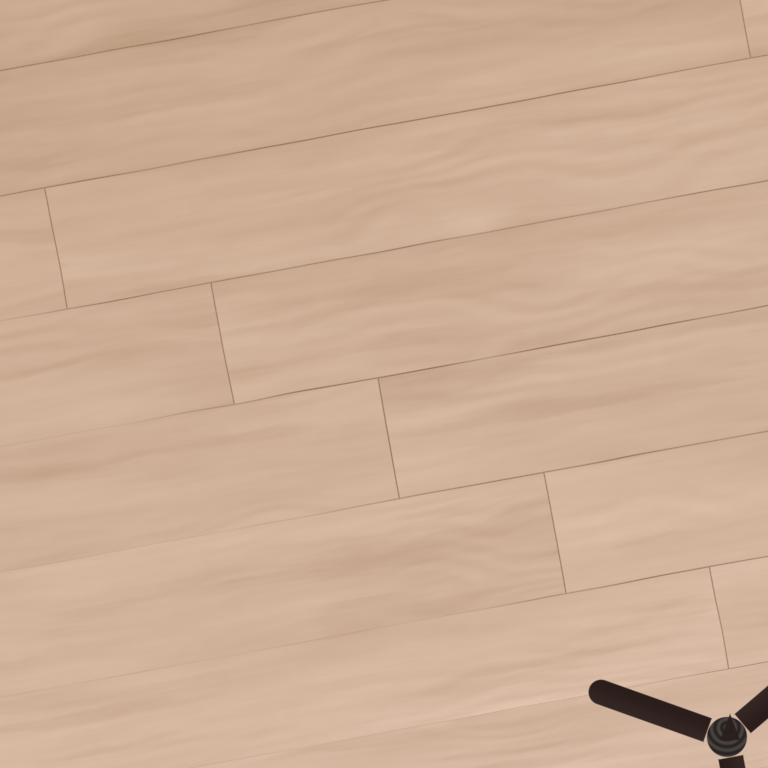
Give the GLSL for this texture, as a three.js fragment shader.

```glsl
// Pale wood plank floor laid on a slant, with a dark three-bladed fan in the lower right corner.
#define TILT 0.182
#define PLANK_WIDTH 0.1605
#define PLANK_LENGTH 1.125
#define STAGGER 0.1905
#define FIRST_SEAM 0.091
#define FIRST_JOINT -0.177
#define SEAM_HALF_WIDTH 0.0007
#define SOFT 0.0013
#define GRAIN 0.085
#define FAN_CENTER vec2(0.9466, 0.0404)
#define FAN_ANGLE 2.80
#define BLADE_HALF_WIDTH 0.0162

varying vec2 vUv;

const vec3 WOOD_SHADE = vec3(0.785, 0.660, 0.558);
const vec3 WOOD_LIGHT = vec3(0.848, 0.730, 0.645);
const vec3 SEAM_COLOR = vec3(0.50, 0.39, 0.32);
const vec3 BLADE_COLOR = vec3(0.165, 0.115, 0.105);
const vec3 HUB_COLOR = vec3(0.22, 0.20, 0.19);

float hash(vec2 p) {
  vec3 q = fract(vec3(p.xyx) * 0.1031);
  q += dot(q, q.yzx + 33.33);
  return fract((q.x + q.y) * q.z);
}

float noise(vec2 p) {
  vec2 i = floor(p), f = fract(p);
  f = f * f * (3.0 - 2.0 * f);
  return mix(mix(hash(i), hash(i + vec2(1.0, 0.0)), f.x),
             mix(hash(i + vec2(0.0, 1.0)), hash(i + vec2(1.0, 1.0)), f.x), f.y);
}

float fbm(vec2 p) {
  float sum = 0.0, weight = 0.533;
  for (int i = 0; i < 4; i++) {
    sum += weight * noise(p);
    p = p * 2.03 + 17.3;
    weight *= 0.5;
  }
  return sum;
}

float cover(float dist) {
  return 1.0 - smoothstep(-SOFT, SOFT, dist);
}

float segment(vec2 p, vec2 a, vec2 b) {
  vec2 ab = b - a;
  return length(p - a - ab * clamp(dot(p - a, ab) / dot(ab, ab), 0.0, 1.0));
}

// Grain darkness at a floor position: x along the plank, y across it
float woodGrain(vec2 p, vec2 plank) {
  p += 20.0 + 11.0 * vec2(hash(plank + 40.0), hash(plank + 70.0));
  p.y += 0.025 * (fbm(p * vec2(5.0, 9.0)) - 0.5);
  float bands = fbm(p * vec2(2.4, 17.0)) - 0.5;
  float fibres = fbm(p * vec2(9.0, 95.0)) - 0.5;
  float streaks = smoothstep(0.56, 0.80, fbm(p * vec2(4.0, 42.0)));
  float rings = sin(p.y * 210.0 + 15.0 * noise(p * vec2(7.0, 16.0)));
  float figure = smoothstep(0.56, 0.78, noise(p * vec2(3.0, 10.0)));
  return bands + 0.45 * fibres + 0.30 * streaks + 0.10 * rings * figure;
}

vec3 floorColor(vec2 uv) {
  // Slanted floor axes, measured from the upper left corner
  vec2 p = vec2(uv.x, 1.0 - uv.y);
  float c = cos(TILT), s = sin(TILT);
  vec2 q = vec2(p.x * c - p.y * s, p.x * s + p.y * c);
  q.y += 0.2 * max(q.y - 0.9, 0.0);
  float wobble = 0.0016 * (noise(q * 14.0 + 30.0) - 0.5);

  // Rows of planks, each shifted by the stagger
  float across = (q.y + wobble - FIRST_SEAM) / PLANK_WIDTH;
  float row = floor(across), seamRow = floor(across + 0.5);
  float along = (q.x + wobble - FIRST_JOINT - STAGGER * row) / PLANK_LENGTH;
  vec2 plank = vec2(row, floor(along));

  // Broad light, plank tone and grain
  float light = clamp(0.78 * p.y + 0.22 * p.x, 0.0, 1.0);
  vec3 color = mix(WOOD_SHADE, WOOD_LIGHT, light);
  color += 0.014 * (hash(plank + 9.0) - 0.5);
  color -= GRAIN * woodGrain(q, plank) * vec3(0.95, 1.05, 1.12);
  color += 0.010 * (fbm(uv * 55.0) - 0.5);

  // Long seams fade away to the left of the stepped joints
  float seamDist = abs(across - seamRow) * PLANK_WIDTH;
  float jointDist = abs(fract(along + 0.5) - 0.5) * PLANK_LENGTH;
  float start = FIRST_JOINT + STAGGER * (seamRow - 1.0);
  float fade = mix(0.18, 1.0, smoothstep(start - 0.18, start + 0.12, q.x));
  float wear = 0.35 + 0.55 * noise(q * vec2(13.0, 9.0) + 60.0);
  float seam = cover(seamDist - SEAM_HALF_WIDTH) * fade * wear;
  float joint = cover(jointDist - SEAM_HALF_WIDTH) * (0.4 + 0.45 * wear);
  color -= 0.018 * fade * exp(-seamDist * 240.0);
  return mix(color, SEAM_COLOR, max(seam, joint));
}

vec3 drawFan(vec3 color, vec2 uv) {
  vec2 p = uv - FAN_CENTER;
  // Three evenly turned blades with rounded ends
  for (int i = 0; i < 3; i++) {
    float angle = FAN_ANGLE + float(i) * 2.0944;
    vec2 dir = vec2(cos(angle), sin(angle));
    float blade = segment(p, dir * 0.02, dir * 0.174) - BLADE_HALF_WIDTH;
    blade = max(blade, 0.027 - dot(p, dir));
    float sheen = 0.035 * smoothstep(-0.012, 0.016, p.y * dir.x - p.x * dir.y);
    color = mix(color, BLADE_COLOR + sheen, cover(blade));
  }
  // Ringed hub and pointed cap
  float ring = 0.5 + 0.5 * sin(length(p - vec2(0.0, 0.012)) * 700.0);
  color = mix(color, HUB_COLOR + 0.13 * (ring - 0.5), cover(length(p) - 0.026));
  vec2 tip = p - vec2(0.004, 0.030);
  float cap = max(abs(tip.x) + 0.38 * tip.y, -tip.y - 0.034);
  return mix(color, BLADE_COLOR, 0.9 * cover(cap));
}

void main() {
  gl_FragColor = vec4(drawFan(floorColor(vUv), vUv), 1.0);
}
```
